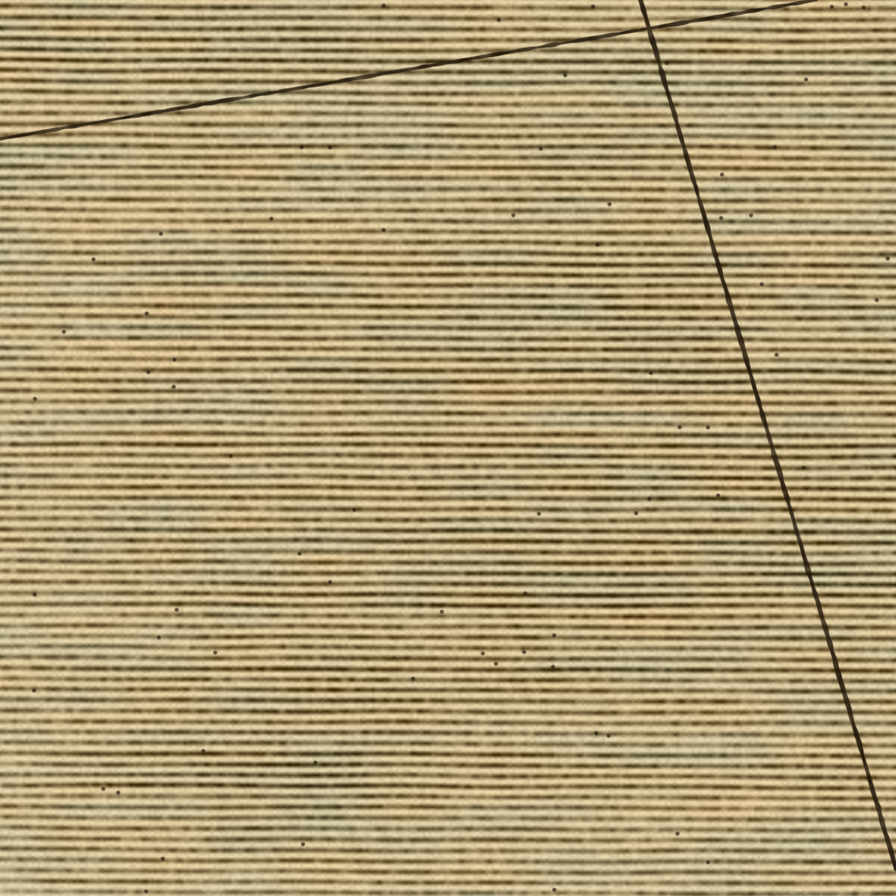
Give the GLSL for this texture, as a WebGL 1 fragment shader.

```glsl
precision highp float;
// Fine dark horizontal grooves ruled over a pale straw-coloured sheet.
// Each row gets its own depth, tint and broken dashes from value noise;
// two thin dark creases cross the sheet, with a few specks on top.

uniform vec2 u_resolution;

const float ROWS = 84.0;           // grooves from bottom to top
const float ROW_PHASE = 0.27;      // groove centre within a row
const float TILT = -0.003;         // drop of the rows from left to right
const float WOBBLE = 0.16;         // groove wander, in rows
const float GROOVE_REACH = 0.86;   // groove half width, in half rows
const float GROOVE_DEPTH = 0.80;   // mean darkness of a groove
const float DASH_COUNT = 130.0;    // dash cells across the sheet
const float GRAIN_SCALE = 300.0;
const float GRAIN_AMOUNT = 0.15;
const float SPECK_CELLS = 64.0;
const float SPECK_CHANCE = 0.012;

const vec3 STRAW = vec3(0.88, 0.81, 0.645);
const vec3 GROOVE = vec3(0.29, 0.23, 0.09);
const vec3 CREASE = vec3(0.13, 0.09, 0.04);
const vec3 WARM_SHIFT = vec3(0.055, -0.005, -0.035);

// Crease end points and half widths
const vec2 FLAT_START = vec2(0.0, 0.845);
const vec2 FLAT_END = vec2(0.911, 1.0);
const float FLAT_WIDTH = 0.0019;
const vec2 STEEP_START = vec2(0.715, 1.0);
const vec2 STEEP_END = vec2(1.0, 0.03);
const float STEEP_WIDTH = 0.0025;

float hash(vec2 p) {
  return fract(sin(dot(p, vec2(127.1, 311.7))) * 43758.5453);
}

float noise(vec2 p) {
  vec2 cell = floor(p);
  vec2 f = fract(p);
  f = f * f * (3.0 - 2.0 * f);
  float low = mix(hash(cell), hash(cell + vec2(1.0, 0.0)), f.x);
  float high = mix(hash(cell + vec2(0.0, 1.0)), hash(cell + vec2(1.0)), f.x);
  return mix(low, high, f.y);
}

float segmentDistance(vec2 p, vec2 a, vec2 b) {
  vec2 along = b - a;
  float t = clamp(dot(p - a, along) / dot(along, along), 0.0, 1.0);
  return length(p - a - along * t);
}

// Crease coverage, ragged in width and patchy in strength
float crease(vec2 p, vec2 a, vec2 b, float width, float pixel) {
  float ragged = width * (0.7 + 0.6 * noise(p * 110.0));
  float d = segmentDistance(p, a, b) + (noise(p * 70.0) - 0.5) * 0.0012;
  float strength = 0.7 + 0.3 * noise(p * 85.0 + 20.0);
  return strength * (1.0 - smoothstep(ragged - pixel, ragged + pixel, d));
}

// Darkness of the ruled grooves, 0 on the ridge and 1 in the deepest line
float grooves(vec2 p, float row, float offset, float pixel) {
  float distanceToLine = abs(offset) * 2.0;
  float blur = pixel * ROWS * 0.5;
  float profile = 1.0 - smoothstep(-blur, GROOVE_REACH + blur, distanceToLine);
  float dash = noise(vec2(p.x * DASH_COUNT, row * 7.0));
  float stretch = noise(vec2(p.x * 14.0, row * 3.0 + 0.5));
  float patches = noise(p * vec2(3.0, 6.0) + 4.0);
  float depth = GROOVE_DEPTH + 0.42 * (dash - 0.5) + 0.3 * (stretch - 0.5)
              + 0.3 * (patches - 0.5) + 0.2 * (hash(vec2(row, 9.0)) - 0.5);
  return profile * depth;
}

// Sparse dark dots, one candidate per cell
float specks(vec2 p, float pixel) {
  vec2 grid = p * SPECK_CELLS;
  vec2 cell = floor(grid);
  vec2 centre = 0.3 + 0.4 * vec2(hash(cell + 3.0), hash(cell + 8.0));
  float d = length(fract(grid) - centre) / SPECK_CELLS;
  float present = step(hash(cell + 15.0), SPECK_CHANCE);
  return present * (1.0 - smoothstep(0.0022 - pixel, 0.0022 + pixel, d));
}

void main() {
  vec2 p = gl_FragCoord.xy / u_resolution;
  float pixel = 1.0 / min(u_resolution.x, u_resolution.y);

  // Row coordinate with a slight tilt and wander
  float wander = WOBBLE * (noise(vec2(p.x * 9.0, p.y * 40.0)) - 0.5);
  float v = (p.y - TILT * (p.x - 0.5)) * ROWS - ROW_PHASE + 0.5 + wander;
  float row = floor(v);
  float offset = fract(v) - 0.5;

  // Ruled sheet with grain
  float darkness = grooves(p, row, offset, pixel);
  float grain = noise(p * GRAIN_SCALE) - 0.5;
  darkness = clamp(darkness + GRAIN_AMOUNT * grain, -0.08, 1.1);
  vec3 color = mix(STRAW, GROOVE, darkness);

  // Warm and cool drift along the rows
  float tint = noise(vec2(p.x * 11.0, v * 0.6)) - 0.5;
  color += WARM_SHIFT * tint;

  // Creases and specks
  float flatCrease = crease(p, FLAT_START, FLAT_END, FLAT_WIDTH, pixel);
  float steepCrease = crease(p, STEEP_START, STEEP_END, STEEP_WIDTH, pixel);
  color = mix(color, CREASE, max(flatCrease, steepCrease));
  color = mix(color, CREASE, 0.7 * specks(p, pixel));

  gl_FragColor = vec4(clamp(color, 0.0, 1.0), 1.0);
}
```
